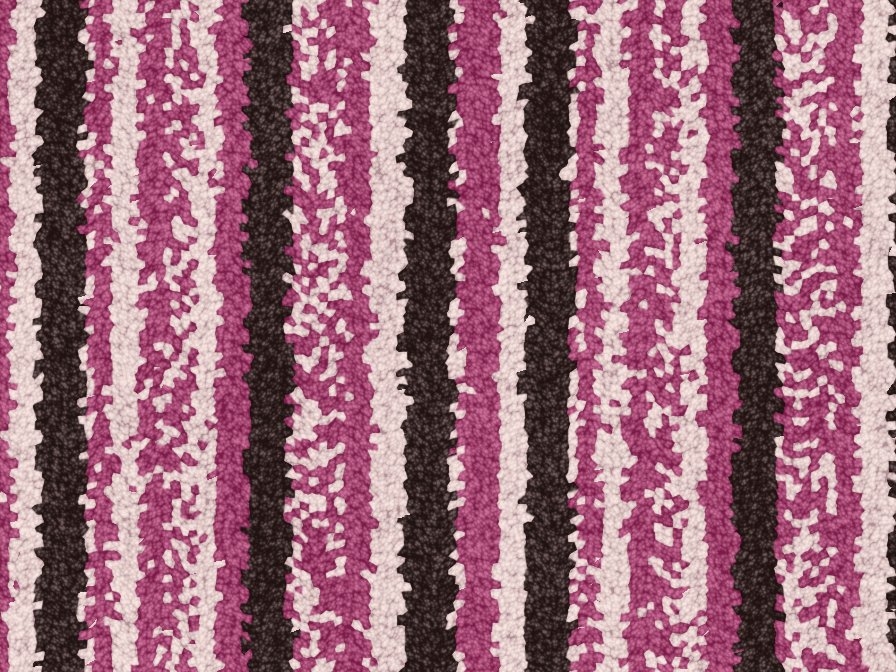
Reproduce this texture procedurally as a WebGL 2 fragment shader.

```glsl
#version 300 es
precision highp float;
// Striped tufted carpet: vertical bands of black, magenta, pale and flecked yarn.
// Each cell of a jittered grid is one tuft, coloured by the band under its root,
// so the band edges turn ragged; finer cells add the twisted fibres.

#define PERIOD 0.725        // width of one stripe sequence, in canvas heights
#define OFFSET 0.0573       // left edge of the first sequence
#define TUFT_ROWS 78.0      // tufts per canvas height
#define FIBRE_SCALE 2.3     // fibres per tuft
#define STRAY 0.013         // sideways straying of tufts
#define SOFTNESS 17.0       // higher is crisper between tufts
#define TUFT_RELIEF 0.85
#define FIBRE_RELIEF 0.85
#define TUFT_VARIATION 0.34

uniform vec2 u_resolution;
out vec4 fragColor;

const vec3 BLACK_SHADE = vec3(0.12, 0.07, 0.065);
const vec3 BLACK_LIT = vec3(0.42, 0.34, 0.34);
const vec3 MAGENTA_SHADE = vec3(0.48, 0.11, 0.28);
const vec3 MAGENTA_LIT = vec3(0.79, 0.43, 0.59);
const vec3 PALE_SHADE = vec3(0.70, 0.57, 0.59);
const vec3 PALE_LIT = vec3(0.97, 0.90, 0.88);

// Right edge of each band within the sequence, and its yarn:
// 0 is black, 1 magenta, 2 pale, between 1 and 2 a flecked blend.
const int BANDS = 16;
const vec2 BAND[BANDS] = vec2[BANDS](
  vec2(0.093, 0.0), vec2(0.110, 1.75), vec2(0.149, 1.05), vec2(0.206, 1.97),
  vec2(0.256, 1.06), vec2(0.323, 1.40), vec2(0.366, 1.93), vec2(0.429, 1.0),
  vec2(0.517, 0.0), vec2(0.635, 1.42), vec2(0.683, 1.03), vec2(0.752, 2.0),
  vec2(0.850, 0.0), vec2(0.868, 1.75), vec2(0.944, 1.03), vec2(1.0, 2.0));

vec3 hash3(vec2 p) {
  vec3 q = fract(p.xyx * vec3(0.1031, 0.1030, 0.0973));
  q += dot(q, q.yxz + 33.33);
  return fract((q.xxy + q.yzz) * q.zyx);
}

// Distance to the nearest jittered cell point
float cellular(vec2 p) {
  vec2 cell = floor(p);
  float nearest = 2.0;
  for (int j = -1; j <= 1; j++)
    for (int i = -1; i <= 1; i++) {
      vec2 id = cell + vec2(i, j);
      nearest = min(nearest, distance(p, id + hash3(id + 71.0).xy));
    }
  return nearest;
}

// Slow wander of the bands along their length
float wander(vec2 p) {
  return 0.0018 * sin(p.y * 17.0 + p.x * 9.0)
       + 0.0014 * sin(p.y * 43.0 - p.x * 21.0);
}

float yarnAt(float x) {
  float place = fract((x - OFFSET) / PERIOD);
  float yarn = BAND[BANDS - 1].y;
  for (int i = BANDS - 1; i >= 0; i--)
    if (place < BAND[i].x) yarn = BAND[i].y;
  return yarn;
}

vec3 dye(float yarn, float fleck, float light) {
  if (yarn < 0.5) return mix(BLACK_SHADE, BLACK_LIT, light * light);
  return fleck < yarn - 1.0 ? mix(PALE_SHADE, PALE_LIT, sqrt(light))
                            : mix(MAGENTA_SHADE, MAGENTA_LIT, light);
}

void main() {
  vec2 p = gl_FragCoord.xy / u_resolution.y;
  vec2 grid = p * TUFT_ROWS;
  grid.y += 0.35 * sin(grid.x * 0.9);
  vec2 cell = floor(grid);

  // Fibre relief and broad unevenness of the pile
  mat2 twist = mat2(0.8, 0.6, -0.6, 0.8);
  float fibre = cellular(twist * grid * FIBRE_SCALE);
  float pile = 0.04 * sin(p.x * 8.0 + 2.0 * sin(p.y * 5.0));
  float relief = 0.5 + pile + FIBRE_RELIEF * (0.42 - fibre);

  // Blend the neighbouring tufts by closeness
  vec3 colour = vec3(0.0);
  float total = 0.0;
  for (int j = -1; j <= 1; j++)
    for (int i = -1; i <= 1; i++) {
      vec2 id = cell + vec2(i, j);
      vec3 h = hash3(id + 17.0);
      vec3 tone = hash3(id + 211.0);
      vec2 root = id + 0.15 + 0.7 * h.xy;
      float d = distance(grid, root);
      float weight = exp(-SOFTNESS * d * d);
      float rootX = root.x / TUFT_ROWS + STRAY * (h.z - 0.5) + wander(p);
      float light = relief + TUFT_RELIEF * (0.4 - d) + TUFT_VARIATION * (tone.y - 0.5);
      colour += weight * dye(yarnAt(rootX), tone.x, clamp(light, 0.0, 1.0));
      total += weight;
    }
  fragColor = vec4(colour / total, 1.0);
}
```
